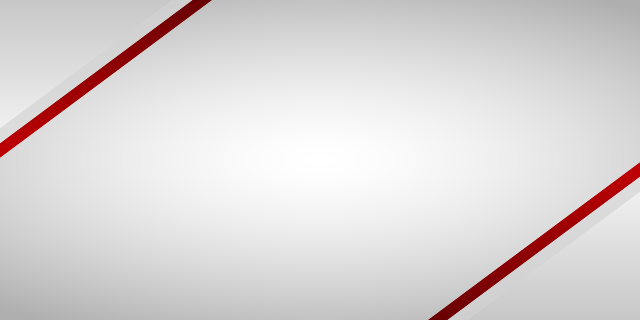
A Shadertoy shader for this background:

```glsl
#define SLOPE 0.744
#define BAND_INNER 0.493
#define BAND_OUTER 0.448
#define STRIP_OUTER 0.401
#define RED_BRIGHT vec3(0.73, 0.0, 0.01)
#define RED_DARK vec3(0.41, 0.0, 0.01)
#define GLOW_STRETCH vec2(0.375, 1.0)
#define GLOW_FALLOFF 0.68
#define GREY_FLOOR 0.685

// Antialiased coverage of the corner side of a diagonal edge
float cornerMask(float diagonal, float edge) {
    float halfPixel = 0.62 / iResolution.y;
    return 1.0 - smoothstep(edge - halfPixel, edge + halfPixel, diagonal);
}

// Soft elliptical highlight in the centre of the canvas
float centreGlow(vec2 p) {
    float radius = length((p - vec2(1.0, 0.5)) * GLOW_STRETCH);
    return max(1.0 - GLOW_FALLOFF * pow(radius, 1.5), GREY_FLOOR);
}

void mainImage(out vec4 fragColor, in vec2 fragCoord) {
    vec2 p = fragCoord / iResolution.xy * vec2(2.0, 1.0);
    vec3 color = vec3(centreGlow(p));

    // Half-turn symmetry: fold both corners onto the upper left one
    vec2 corner = vec2(p.x, 1.0 - p.y);
    if (corner.y + SLOPE * corner.x > 0.5 + SLOPE) {
        corner = vec2(2.0, 1.0) - corner;
    }
    float diagonal = corner.y + SLOPE * corner.x;
    float along = clamp(corner.y / BAND_OUTER, 0.0, 1.0);

    // Red band, pale strip and corner panel, layered outwards
    vec3 red = mix(RED_DARK, RED_BRIGHT, along);
    vec3 strip = vec3(mix(0.81, 0.87, along));
    vec3 panel = vec3(mix(0.78, 0.96, along));
    color = mix(color, red, cornerMask(diagonal, BAND_INNER));
    color = mix(color, strip, cornerMask(diagonal, BAND_OUTER));
    color = mix(color, panel, cornerMask(diagonal, STRIP_OUTER));

    fragColor = vec4(color, 1.0);
}
```
